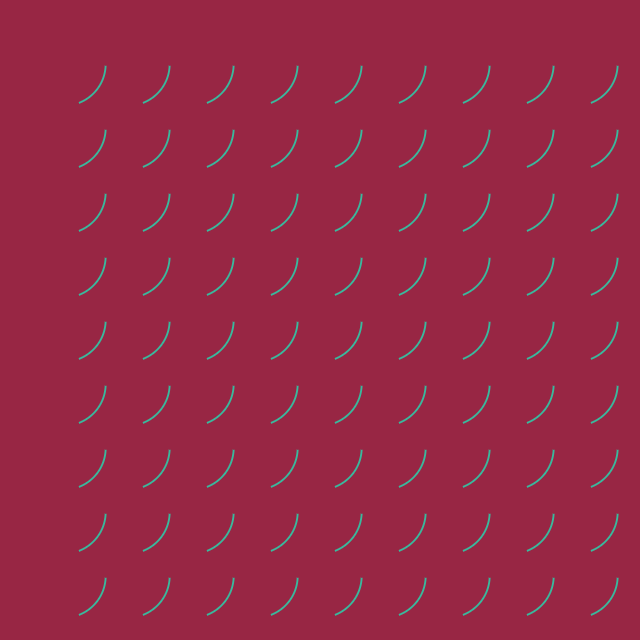
This pattern is drawn by a three.js fragment shader. Its source:

```glsl
varying vec2 vUv;

const float CELLS = 10.0;
const vec3 CRIMSON = vec3(0.596, 0.149, 0.267);
const vec3 TEAL = vec3(0.22, 0.73, 0.62);

// Signed distance to a flat-ended arc centred on the origin
float arcDistance(vec2 p, float radius, float halfWidth, float startAngle, float endAngle) {
  float midAngle = 0.5 * (startAngle + endAngle);
  float halfSpan = 0.5 * (endAngle - startAngle);
  float across = abs(length(p) - radius) - halfWidth;
  float along = (abs(atan(p.y, p.x) - midAngle) - halfSpan) * radius;
  return max(across, along);
}

float coverage(float distance, float pixel) {
  return clamp(0.5 - distance / pixel, 0.0, 1.0);
}

// The left column and the top row of cells stay empty
float occupied(vec2 cell, float count) {
  return step(0.5, cell.x) * step(cell.y, count - 1.5);
}

void main() {
  vec2 grid = vUv * CELLS;
  float pixel = max(fwidth(grid.x), fwidth(grid.y));

  // Each arc turns about the upper left corner of its cell
  vec2 fromCorner = fract(grid) - vec2(0.0, 1.0);
  float arc = arcDistance(fromCorner, 0.651, 0.0145, radians(-69.0), radians(-2.5));

  float ink = coverage(arc, pixel) * occupied(floor(grid), CELLS);
  gl_FragColor = vec4(mix(CRIMSON, TEAL, ink), 1.0);
}
```
